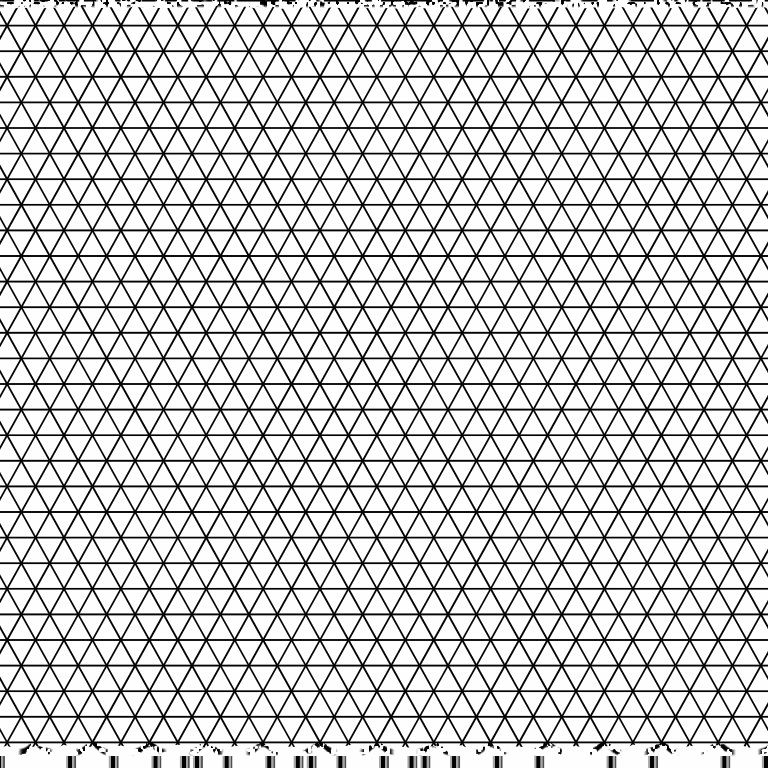
Reproduce this pattern procedurally as a WebGL 1 fragment shader.

```glsl
precision highp float;
// Triangular line lattice, 27 by 30, with worn top and bottom edges and short bars below.
uniform vec2 u_resolution;

float hash(vec2 p) {
  return fract(sin(dot(p, vec2(127.1, 311.7))) * 43758.55);
}

float noise(vec2 p) {
  vec2 i = floor(p);
  vec2 f = fract(p);
  f = f * f * (3.0 - 2.0 * f);
  return mix(mix(hash(i), hash(i + vec2(1.0, 0.0)), f.x),
             mix(hash(i + vec2(0.0, 1.0)), hash(i + vec2(1.0, 1.0)), f.x), f.y);
}

// Pixel coverage of a signed distance, positive inside.
float coverage(float inside) {
  return clamp(0.5 + inside * u_resolution.y, 0.0, 1.0);
}

// Parallel lines at every integer of c, with a slightly uneven width.
float parallelLines(float c, float spacing, float family) {
  float dist = abs(fract(c + 0.5) - 0.5) * spacing;
  float halfWidth = 0.00117 + 0.0002 * (hash(vec2(floor(c + 0.5), family)) - 0.5);
  return coverage(halfWidth - dist);
}

float lattice(vec2 p) {
  vec2 q = p * vec2(27.0, 30.0);
  float rows = parallelLines(q.y, 1.0 / 30.0, 1.0);
  float rising = parallelLines(q.x - 0.5 * q.y - 0.75, 0.03237, 2.0);
  float falling = parallelLines(q.x + 0.5 * q.y - 0.75, 0.03237, 3.0);
  return 1.0 - (1.0 - rows) * (1.0 - rising) * (1.0 - falling);
}

// One family of striped bars, four lattice columns apart, between two x limits.
float bars(vec2 p, float offset, float first, float last) {
  float c = p.x * 6.75 - offset;
  float x = (fract(c + 0.5) - 0.5) / 6.75;
  float center = p.x - x;
  float body = coverage(0.0065 - abs(x)) * step(first, center) * step(center, last);
  float black = coverage(0.0028 - abs(x + 0.0012));
  float stripe = coverage(0.0012 - abs(x - 0.0052));
  float shade = max(max(black, 0.7 * stripe), 0.35);
  return body * shade * coverage(0.0156 - p.y);
}

// Broken tufts under every second node of the lowest row.
float tufts(vec2 p) {
  float x = (fract(p.x * 13.5 - 0.125) - 0.5) / 13.5;
  float arch = 0.0205 + 0.011 * exp(-x * x * 9000.0);
  float grain = noise(p * vec2(330.0, 260.0));
  float near = 1.0 - smoothstep(0.002, 0.006, abs(p.y - arch));
  return near * smoothstep(0.5, 0.65, grain) * (1.0 - smoothstep(0.016, 0.024, abs(x)));
}

// Dashed rim and specks along the top edge.
float topSpecks(vec2 p) {
  float depth = 1.0 - p.y;
  float rim = coverage(0.002 - depth) * smoothstep(0.3, 0.5, noise(vec2(p.x * 150.0, 4.0)));
  float grain = noise(p * vec2(280.0, 240.0));
  float band = 1.0 - smoothstep(0.006, 0.011, depth);
  return max(rim, band * smoothstep(0.6, 0.72, grain));
}

void main() {
  vec2 p = gl_FragCoord.xy / u_resolution;

  // Lattice, cut off along ragged edges.
  float rag = 0.004 * (noise(vec2(p.x * 120.0, 9.0)) - 0.5);
  float kept = coverage(p.y - 0.0285 - rag) * coverage(0.9905 + rag - p.y);
  float ink = lattice(p) * kept;

  // Wear at the edges.
  ink = max(ink, max(tufts(p), topSpecks(p)));

  // Bars along the bottom.
  ink = max(ink, bars(p, 0.0, -0.01, 0.62));
  ink = max(ink, bars(p, 0.625, 0.0, 0.56));
  ink = max(ink, bars(p, 0.375, 0.19, 1.0));
  ink = max(ink, bars(p, 0.74, 0.24, 1.01));

  gl_FragColor = vec4(vec3(mix(0.995, 0.01, ink)), 1.0);
}
```
